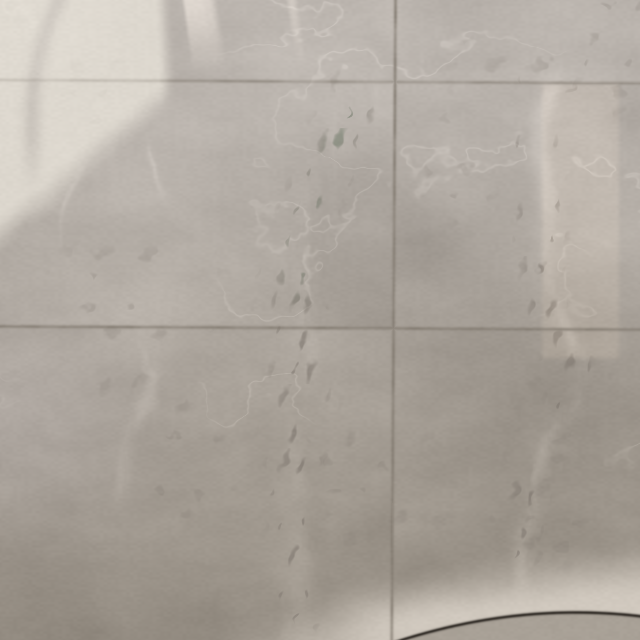
Give the GLSL for this texture, as a WebGL 2 fragment shader.

```glsl
#version 300 es
precision highp float;
uniform vec2 u_resolution;
out vec4 fragColor;

float hash(vec2 p) {
  return fract(sin(dot(p, vec2(127.1, 311.7))) * 43758.5453);
}

float noise(vec2 p) {
  vec2 i = floor(p), f = fract(p);
  f = f * f * (3.0 - 2.0 * f);
  return mix(mix(hash(i), hash(i + vec2(1, 0)), f.x),
             mix(hash(i + vec2(0, 1)), hash(i + vec2(1, 1)), f.x), f.y);
}

float fbm(vec2 p) {
  float sum = 0.0, amp = 0.5;
  for (int i = 0; i < 5; i++) {
    sum += amp * noise(p);
    p = mat2(1.6, 1.2, -1.2, 1.6) * p + 7.3;
    amp *= 0.5;
  }
  return sum;
}

float bump(float d, float width) {
  return exp(-d * d / (width * width));
}

float band(float lo, float hi, float soft, float v) {
  return smoothstep(lo - soft, lo + soft, v) * (1.0 - smoothstep(hi - soft, hi + soft, v));
}

// Slanted mineral spots, one per jittered cell
float flecks(vec2 p, vec2 cells) {
  vec2 q = (p + vec2(-0.3 * p.y, 0.0)) * cells;
  vec2 id = floor(q);
  vec2 jitter = vec2(hash(id), hash(id + 19.0)) - 0.5;
  vec2 d = fract(q) - 0.5 - 0.35 * jitter;
  d += 0.3 * (vec2(noise(p * 90.0), noise(p * 90.0 + 40.0)) - 0.5);
  float size = mix(0.12, 0.34, hash(id + 5.0));
  return (1.0 - smoothstep(0.3 * size, size, length(d * vec2(1.2, 0.8))))
       * step(0.4, hash(id + 11.0));
}

void main() {
  vec2 p = gl_FragCoord.xy / u_resolution;
  float px = 1.0 / u_resolution.y;
  vec2 warp = vec2(fbm(p * 9.0), fbm(p * 9.0 + 31.0)) - 0.48;
  vec2 w = p + 0.05 * warp;

  // Joint positions and the tile each point belongs to
  float jointX = 0.612 + 0.006 * p.y;
  vec2 jointY = vec2(0.49, 0.875) - 0.005 * p.x;
  vec2 tile = vec2(step(jointX, p.x), step(jointY.x, p.y) + step(jointY.y, p.y));

  // Clouded stone, paler towards the top
  vec3 stone = mix(vec3(0.595, 0.565, 0.525), vec3(0.715, 0.69, 0.665), smoothstep(0.05, 0.95, p.y));
  stone += 0.12 * (fbm(w * vec2(4.0, 5.0) + tile * 3.7) - 0.48);
  stone += 0.05 * (fbm(w * vec2(9.0, 22.0) + tile * 8.0) - 0.48);
  stone += 0.02 * (hash(tile + 2.0) - 0.5);
  stone += vec3(0.06, 0.06, 0.07) * bump(length((p - vec2(0.0, 0.33)) * vec2(1.0, 1.3)), 0.22);
  stone += 0.035 * bump(length(p - vec2(0.2, 0.62)), 0.22);
  stone -= 0.035 * bump(length((p - vec2(0.65, 0.58)) * vec2(0.8, 1.0)), 0.13);

  // Pale veins wandering down the slabs
  float mainPath = 0.455 + 0.105 * smoothstep(0.58, 0.9, p.y) + 0.02 * bump(p.y - 0.22, 0.13);
  float rightPath = 0.845 + 0.06 * bump(p.y - 0.4, 0.09) - 0.04 * (1.0 - smoothstep(0.2, 0.4, p.y));
  float leftPath = 0.195 + 0.055 * bump(p.y - 0.41, 0.07);
  float mainD = w.x - mainPath, rightD = w.x - rightPath, leftD = w.x - leftPath;
  float ragged = smoothstep(0.25, 0.65, fbm(w * vec2(26.0, 8.0)));
  float body = band(-0.1, 0.88, 0.03, p.y);
  float veins = body * (0.6 * bump(mainD - 0.01, 0.035) + 0.8 * bump(rightD - 0.012, 0.016));
  veins += 0.7 * bump(leftD, 0.013) * band(0.22, 0.47, 0.03, p.y);
  veins += 0.7 * bump(w.x - 0.09 - 0.3 * (p.y - 0.6), 0.005) * band(0.6, 0.75, 0.03, p.y);
  veins += 0.6 * bump(w.x - 0.25 + 0.35 * (p.y - 0.7), 0.005) * band(0.69, 0.77, 0.02, p.y);
  stone += 0.075 * veins * ragged;
  float hair = bump(fbm(w * vec2(5.0, 7.0) + 12.0) - 0.5, 0.008);
  stone += 0.045 * hair * smoothstep(0.45, 0.7, noise(p * 5.0 + 3.0));

  // Grey and green flecks beside the veins
  float nearMain = bump(mainD, 0.04), nearRight = bump(rightD, 0.035);
  float spots = flecks(p, vec2(32.0, 20.0)) * body * max(nearMain, nearRight);
  spots += 0.35 * flecks(p + 0.37, vec2(15.0, 24.0)) * smoothstep(0.5, 0.8, noise(p * 7.0));
  float green = bump(mainD, 0.025) * band(0.55, 0.87, 0.05, p.y);
  stone = mix(stone, mix(vec3(0.5, 0.47, 0.44), vec3(0.48, 0.51, 0.45), green), 0.65 * min(spots, 1.0));

  // Faint reflected panel on the right
  float panel = band(0.847, 0.967, 0.006, p.x) * band(0.44, 0.87, 0.006, p.y);
  stone += vec3(0.045, 0.038, 0.03) * panel;

  // Sunlight at upper left, with a curved shadow through it
  float sun = smoothstep(-0.035, 0.035, p.y - 0.635 - 0.82 * p.x + 0.03 * warp.x);
  sun *= 1.0 - smoothstep(0.245, 0.275, p.x + 0.05 * (p.y - 0.9));
  float shade = bump(p.x - 0.05 - 1.3 * pow(max(p.y - 0.82, 0.0), 2.0), 0.014) * smoothstep(0.68, 0.8, p.y);
  vec3 lit = vec3(0.86, 0.845, 0.815) + 0.25 * (stone - 0.69);
  stone = mix(stone, lit, sun * (1.0 - 0.5 * shade));

  // Slanted glints along the top row
  float glint = smoothstep(0.45, 0.85, noise(vec2((p.x + 0.15 * p.y) * 38.0, p.y * 4.0)));
  glint *= band(0.275, 0.63, 0.02, p.x) * smoothstep(0.87, 1.0, p.y);
  stone += vec3(0.13, 0.125, 0.12) * glint;

  // Warm light rising from the lower edge
  float glowTop = 0.12 - 0.32 * pow(p.x - 1.0, 2.0) + 0.03 * warp.y;
  float glow = 1.0 - smoothstep(glowTop - 0.06, glowTop + 0.04, p.y);
  stone = mix(stone, vec3(0.84, 0.81, 0.77), 0.9 * glow * smoothstep(0.3, 0.65, p.x));

  // Thin soft joints
  float wear = 0.7 + 0.5 * noise(p * 40.0);
  float soft = 0.0022 + 0.5 * px;
  float joint = 0.65 * bump(p.x - jointX, soft);
  joint = max(joint, 0.65 * bump(p.y - jointY.x, soft));
  joint = max(joint, 0.45 * bump(p.y - jointY.y, soft));
  stone = mix(stone, vec3(0.5, 0.47, 0.43), joint * wear * (1.0 - 0.5 * sun));

  // Dark curved rim with a grey surface below it
  float rim = p.y - 0.043 + 0.58 * pow(p.x - 0.9, 2.0);
  float right = smoothstep(0.58, 0.63, p.x);
  stone = mix(stone, vec3(0.66, 0.63, 0.59), right * (1.0 - smoothstep(-px, px, rim)));
  stone = mix(stone, vec3(0.17, 0.15, 0.13), 0.9 * right * bump(rim, 0.002 + 0.5 * px));

  // Fine grain
  stone += 0.018 * (noise(p * vec2(170.0, 260.0)) - 0.5);
  fragColor = vec4(clamp(stone, 0.0, 1.0), 1.0);
}
```
